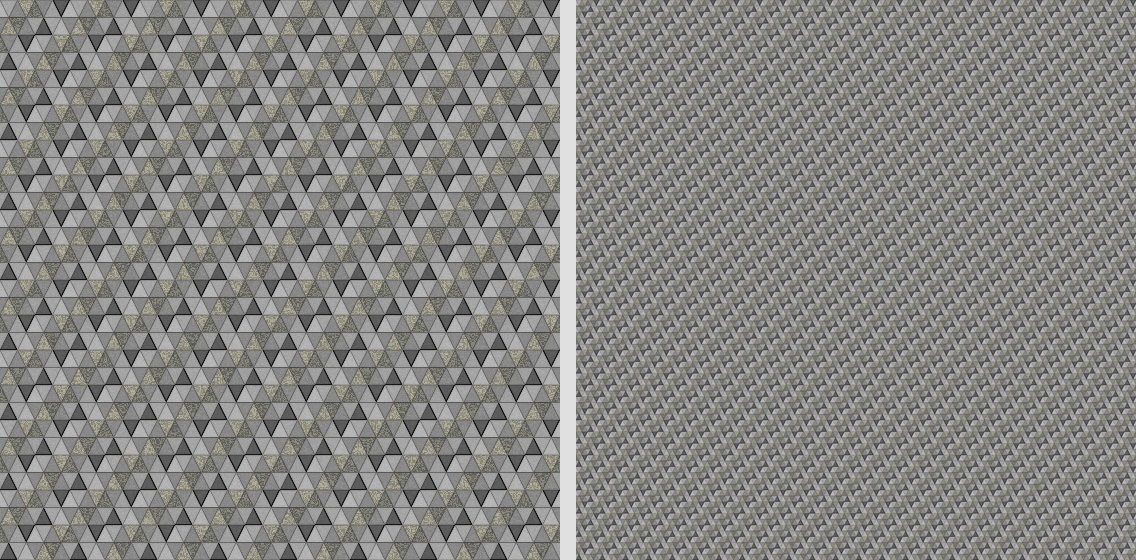
Left: one tile. Right: repeated 3 by 3.
This pattern is drawn by a WebGL 1 fragment shader. Its source:

```glsl
precision highp float;

uniform vec2 u_resolution;

float hash(vec2 p) {
  vec3 q = fract(vec3(p.xyx) * 0.1031);
  q += dot(q, q.yzx + 33.33);
  return fract((q.x + q.y) * q.z);
}

// Speckle on a wrapping lattice, 512 grains per side
float grain(vec2 uv) {
  return hash(mod(floor(uv * 512.0), 512.0)) - 0.5;
}

// Base colour in rgb, speckle strength in alpha
vec4 facet(float slot, float oddRow) {
  if (slot < 0.5) return vec4(vec3(0.36), 0.04);
  if (slot < 1.5) return vec4(vec3(mix(0.71, 0.65, oddRow)), 0.05);
  if (slot < 2.5) return vec4(vec3(mix(0.65, 0.70, oddRow)), 0.05);
  if (slot < 3.5) return vec4(vec3(0.54), 0.05);
  if (slot < 4.5) return vec4(0.61, 0.60, 0.54, 0.22);
  if (slot < 5.5) return vec4(0.46, 0.46, 0.43, 0.22);
  if (slot < 6.5) return vec4(vec3(0.54), 0.07);
  return vec4(vec3(0.63), 0.05);
}

void main() {
  vec2 uv = gl_FragCoord.xy / u_resolution;
  float pixel = 32.0 / u_resolution.y;

  // Rows run downwards; triangle centres sit on half-base steps
  float depth = (1.0 - uv.y) * 32.0;
  float row = floor(depth);
  float drop = fract(depth);
  float across = uv.x * 64.0;
  float centre = floor(across);
  float up = 1.0 - mod(centre + row, 2.0);
  if (across - centre > mix(1.0 - drop, drop, up)) {
    centre += 1.0;
    up = 1.0 - up;
  }

  // Eight facets per repeat, shifted one base to the left on each row
  float slot = mod(centre + 2.0 * row + 1.0, 8.0);
  vec4 face = facet(slot, mod(row, 2.0));
  float dark = 1.0 - step(0.5, slot);

  // Distances to the three sides, in triangle bases
  float fromApex = mix(1.0 - drop, drop, up);
  float offset = across - centre;
  float left = 0.447 * (fromApex + offset);
  float right = 0.447 * (fromApex - offset);
  float flatSide = 1.0 - fromApex;
  float nearest = min(min(left, right), flatSide);

  // Thin joints everywhere, heavy shadow on two sides of dark facets
  float joint = 1.0 - smoothstep(-0.5 * pixel, 0.5 * pixel, nearest - 0.022);
  float shaded = min(right, mix(left, flatSide, up));
  float shadow = dark * (1.0 - smoothstep(-0.5 * pixel, 0.5 * pixel, shaded - 0.065));

  vec3 color = face.rgb * (1.0 - 0.08 * exp(-nearest * 20.0));
  color += face.a * grain(uv) * vec3(1.0, 1.0, 0.9);
  color = mix(color, face.rgb * 0.58, joint * 0.85);
  color = mix(color, vec3(0.09), shadow);
  gl_FragColor = vec4(color, 1.0);
}
```
